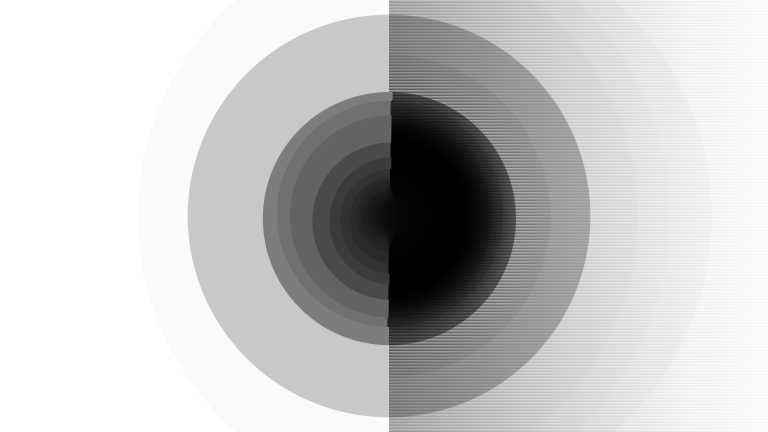
Write a WebGL 1 fragment shader that draws this background.

```glsl
precision highp float;
// Off-centre grey discs nested around a vertical split on white.
// The left half is flat; the right half is shaded toward the split, ruled
// with faint horizontal lines and sinks into a black core.

uniform vec2 u_resolution;

#define SPLIT_X 0.0116
#define LINE_COUNT 144.0
#define LINE_CONTRAST 0.06
#define RIM_CONTRAST 0.13
#define SIDE_SHADE 0.30
#define CORE_RADIUS 0.293
#define INNER_RADIUS 0.148
#define INNER_SHRINK 0.82
#define INNER_SHADE 0.23
#define INNER_FADE 0.85
#define EDGE_TILT 0.015
#define EDGE_JITTER 0.005

const float TAU = 6.2831853;

float hash(float n) {
  return fract(sin(n * 12.9898) * 43758.5453);
}

// Smoothed coverage of a disc, one pixel wide at its rim
float disc(vec2 p, vec2 center, float radius) {
  return clamp(0.5 + (radius - length(p - center)) * u_resolution.y, 0.0, 1.0);
}

// Paints a core disc and shifts the split line inside it
void coreDisc(vec2 p, vec2 center, float radius, float tone, float seed,
              inout float shade, inout float splitX) {
  float cover = disc(p, center, radius);
  float shift = 0.002 + EDGE_TILT * p.y + (hash(seed) - 0.5) * EDGE_JITTER;
  shade = mix(shade, tone, cover);
  splitX = mix(splitX, SPLIT_X + shift, cover);
}

void main() {
  // Height is one unit, origin in the middle of the canvas
  vec2 p = (gl_FragCoord.xy - 0.5 * u_resolution) / u_resolution.y;
  float aspect = u_resolution.x / u_resolution.y;
  vec2 axis = vec2(SPLIT_X, 0.0);
  vec2 coreCenter = vec2(0.0125, -0.006);
  float shade = 1.0;
  float splitX = SPLIT_X;

  // Pale halo and the large grey disc
  float largeDisc = disc(p, axis, 0.466);
  shade = mix(shade, 0.98, disc(p, vec2(0.095, 0.0), 0.664));
  shade = mix(shade, 0.785, largeDisc);

  // Wide rings of the core
  coreDisc(p, coreCenter, CORE_RADIUS, 0.49, 1.0, shade, splitX);
  coreDisc(p, vec2(0.0140, 0.005), 0.262, 0.44, 2.0, shade, splitX);
  coreDisc(p, vec2(0.0160, -0.001), 0.234, 0.39, 3.0, shade, splitX);
  coreDisc(p, vec2(0.0160, -0.012), 0.182, 0.29, 4.0, shade, splitX);

  // Shrinking inner rings, drifting slightly around the axis
  float radius = INNER_RADIUS;
  float tone = INNER_SHADE;
  for (int i = 0; i < 10; i++) {
    float seed = float(i) + 5.0;
    vec2 drift = vec2(0.010, (hash(seed + 20.0) - 0.5) * 0.03) * radius / INNER_RADIUS;
    coreDisc(p, axis + drift, radius, tone, seed, shade, splitX);
    radius *= INNER_SHRINK;
    tone *= INNER_FADE;
  }

  // Faint bands seen only on the ruled side
  float ruled = shade;
  ruled *= 1.0 - 0.01 * disc(p, vec2(-0.016, 0.0), 0.678);
  ruled *= 1.0 - 0.015 * disc(p, vec2(-0.037, 0.0), 0.625);
  ruled *= 1.0 - 0.05 * largeDisc;
  ruled *= 1.0 - 0.05 * disc(p, axis, 0.373);

  // Shading and line contrast fade toward the right border
  float nearSplit = 1.0 - clamp((p.x - SPLIT_X) / (0.5 * aspect - SPLIT_X), 0.0, 1.0);
  float rim = (length(p - coreCenter) - CORE_RADIUS) / 0.06;
  float contrast = LINE_CONTRAST * nearSplit + RIM_CONTRAST * exp(-rim * rim) + 0.008;
  float wave = sin(TAU * LINE_COUNT * (p.y + 0.5));
  ruled *= 1.0 - SIDE_SHADE * pow(nearSplit, 1.5) - 0.02 - contrast * wave;

  // Core darkening with a dim glow in the middle
  float r = length(p - axis);
  float core = disc(p, coreCenter, CORE_RADIUS);
  ruled *= mix(1.0, smoothstep(0.17, 0.33, r), core);
  ruled += 0.03 * smoothstep(0.12, 0.0, r);

  // Join both halves along the split, blurred near the middle
  float softness = 1.0 / u_resolution.y + 0.04 * smoothstep(0.08, 0.02, r);
  float side = clamp(0.5 + (p.x - splitX) / softness, 0.0, 1.0);
  gl_FragColor = vec4(vec3(mix(shade, ruled, side)), 1.0);
}
```
